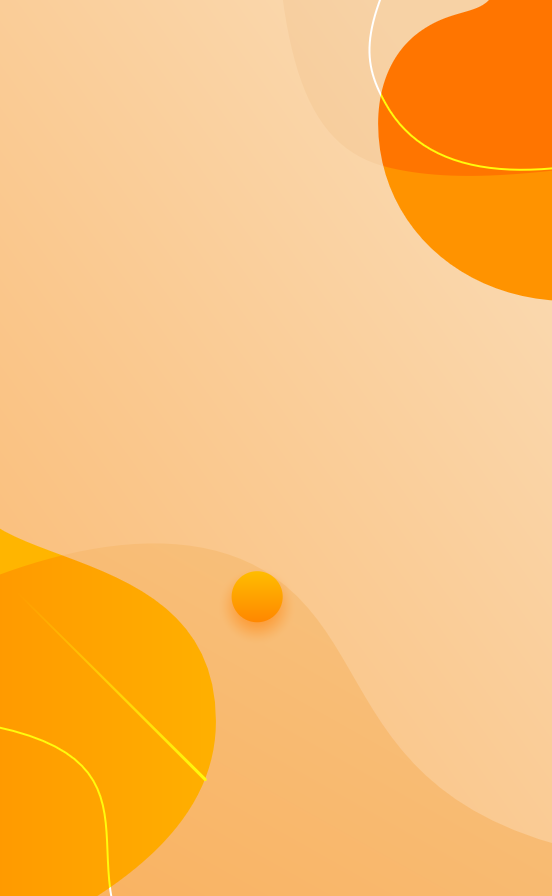
Give the GLSL for this background, as a Shadertoy shader.

```glsl
// Warm peach backdrop with flowing orange blobs, thin curves and a small glossy ball.

// Lengths are in canvas heights, origin at the lower left.
const int CURVE_STEPS = 22;
const float LINE_HALF_WIDTH = 0.0011;
const float STREAK_HALF_WIDTH = 0.0017;
const vec2 STREAK_START = vec2(0.0195, 0.3385);
const vec2 STREAK_END = vec2(0.229, 0.130);
const vec2 BALL_CENTER = vec2(0.287, 0.334);
const float BALL_RADIUS = 0.0285;
const vec2 SHADOW_OFFSET = vec2(0.0, -0.010);
const float SHADOW_BLUR = 0.016;

const vec3 PEACH_DEEP = vec3(0.98, 0.757, 0.502);
const vec3 PEACH_LIGHT = vec3(0.98, 0.851, 0.690);
const vec3 WAVE_DEEP = vec3(0.98, 0.695, 0.375);
const vec3 WAVE_LIGHT = vec3(0.968, 0.757, 0.495);
const vec3 VEIL_TINT = vec3(0.988, 0.967, 0.94);
const vec3 ORANGE = vec3(1.0, 0.575, 0.0);
const vec3 ORANGE_DEEP = vec3(1.0, 0.46, 0.0);
const vec3 AMBER_LEFT = vec3(1.0, 0.605, 0.0);
const vec3 AMBER_RIGHT = vec3(1.0, 0.69, 0.0);
const vec3 AMBER_BRIGHT = vec3(1.0, 0.71, 0.0);
const vec3 BALL_TOP = vec3(1.0, 0.74, 0.0);
const vec3 BALL_BOTTOM = vec3(1.0, 0.53, 0.0);
const vec3 SHADOW = vec3(1.0, 0.54, 0.08);
const vec3 YELLOW = vec3(1.0, 0.98, 0.05);

// Distance and vertical crossing parity of a path made of cubic curves.
struct Path { float dist; float side; };

float segmentDistance(vec2 p, vec2 a, vec2 b) {
    vec2 pa = p - a, ba = b - a;
    return length(pa - ba * clamp(dot(pa, ba) / dot(ba, ba), 0.0, 1.0));
}

void addCubic(inout Path path, vec2 p, vec2 a, vec2 b, vec2 c, vec2 d) {
    vec2 from = a;
    for (int i = 1; i <= CURVE_STEPS; i++) {
        float t = float(i) / float(CURVE_STEPS), s = 1.0 - t;
        vec2 to = s*s*s*a + 3.0*s*s*t*b + 3.0*s*t*t*c + t*t*t*d;
        path.dist = min(path.dist, segmentDistance(p, from, to));
        // Flip the side for every part of the path straight below p.
        if ((from.x > p.x) != (to.x > p.x)) {
            float crossing = mix(from.y, to.y, (p.x - from.x) / (to.x - from.x));
            if (crossing < p.y) path.side = -path.side;
        }
        from = to;
    }
}

// Coverage of a signed distance, negative inside, over one pixel.
float cover(float d) {
    return clamp(0.5 - d * iResolution.y, 0.0, 1.0);
}

float fillPath(Path path) { return cover(path.dist * path.side); }
float strokePath(Path path) { return cover(path.dist - LINE_HALF_WIDTH); }

void mainImage(out vec4 fragColor, in vec2 fragCoord) {
    vec2 p = fragCoord / iResolution.y;
    Path start = Path(10.0, 1.0);

    // Outlines
    Path veil = start;
    addCubic(veil, p, vec2(0.315, 1.005), vec2(0.331, 0.883), vec2(0.367, 0.828), vec2(0.436, 0.8125));
    addCubic(veil, p, vec2(0.436, 0.8125), vec2(0.495, 0.799), vec2(0.56, 0.803), vec2(0.63, 0.811));

    Path blob = start;
    addCubic(blob, p, vec2(0.5495, 1.005), vec2(0.5365, 0.984), vec2(0.508, 0.99), vec2(0.475, 0.969));
    addCubic(blob, p, vec2(0.475, 0.969), vec2(0.436, 0.945), vec2(0.422, 0.902), vec2(0.422, 0.862));
    addCubic(blob, p, vec2(0.422, 0.862), vec2(0.422, 0.753), vec2(0.51, 0.667), vec2(0.63, 0.664));

    Path wave = Path(10.0, -1.0);
    addCubic(wave, p, vec2(-0.005, 0.357), vec2(0.104, 0.398), vec2(0.234, 0.417), vec2(0.319, 0.346));
    addCubic(wave, p, vec2(0.319, 0.346), vec2(0.417, 0.264), vec2(0.404, 0.115), vec2(0.63, 0.055));

    Path amber = start;
    addCubic(amber, p, vec2(-0.005, 0.413), vec2(0.065, 0.367), vec2(0.241, 0.359), vec2(0.241, 0.195));
    addCubic(amber, p, vec2(0.241, 0.195), vec2(0.241, 0.115), vec2(0.189, 0.049), vec2(0.096, -0.008));
    addCubic(amber, p, vec2(0.096, -0.008), vec2(0.06, -0.01), vec2(0.03, -0.01), vec2(-0.01, -0.01));

    Path upperLine = start;
    addCubic(upperLine, p, vec2(0.426, 1.005), vec2(0.404, 0.948), vec2(0.411, 0.919), vec2(0.43, 0.885));
    addCubic(upperLine, p, vec2(0.43, 0.885), vec2(0.464, 0.823), vec2(0.534, 0.802), vec2(0.63, 0.8135));

    Path lowerLine = start;
    addCubic(lowerLine, p, vec2(-0.005, 0.189), vec2(0.15, 0.156), vec2(0.109, 0.078), vec2(0.125, -0.005));

    float inVeil = fillPath(veil), inBlob = fillPath(blob);
    float inWave = fillPath(wave), inAmber = fillPath(amber);

    // Backdrop and its translucent shapes
    float light = clamp(1.2 * p.x + 0.87 * (p.y - 0.427), 0.0, 1.0);
    vec3 color = mix(PEACH_DEEP, PEACH_LIGHT, light);
    color *= mix(vec3(1.0), VEIL_TINT, inVeil);
    float waveLight = clamp(1.6 * p.y + 0.9 * p.x, 0.0, 1.0);
    color = mix(color, mix(WAVE_DEEP, WAVE_LIGHT, waveLight), inWave);

    // Orange blobs, toned where the shapes overlap
    color = mix(color, mix(ORANGE, ORANGE_DEEP, inVeil), inBlob);
    vec3 amberFill = mix(AMBER_LEFT, AMBER_RIGHT, clamp(p.x / 0.241, 0.0, 1.0));
    color = mix(color, mix(AMBER_BRIGHT, amberFill, inWave), inAmber);

    // Thin lines: yellow over the blobs, white elsewhere
    color = mix(color, mix(vec3(1.0), YELLOW, inBlob), strokePath(upperLine));
    color = mix(color, mix(vec3(1.0), YELLOW, inAmber), strokePath(lowerLine));
    vec2 streak = STREAK_END - STREAK_START;
    float along = clamp(dot(p - STREAK_START, streak) / dot(streak, streak), 0.0, 1.0);
    float streakWidth = STREAK_HALF_WIDTH * mix(0.5, 1.0, along);
    color = mix(color, YELLOW, along * cover(segmentDistance(p, STREAK_START, STREAK_END) - streakWidth));

    // Ball with a soft shadow
    float shadowDist = length(p - BALL_CENTER - SHADOW_OFFSET) - BALL_RADIUS;
    color = mix(color, SHADOW, 0.65 * (1.0 - smoothstep(-SHADOW_BLUR, SHADOW_BLUR, shadowDist)));
    float height = clamp((p.y - BALL_CENTER.y) / BALL_RADIUS * 0.5 + 0.5, 0.0, 1.0);
    color = mix(color, mix(BALL_BOTTOM, BALL_TOP, height), cover(length(p - BALL_CENTER) - BALL_RADIUS));

    fragColor = vec4(color, 1.0);
}
```
